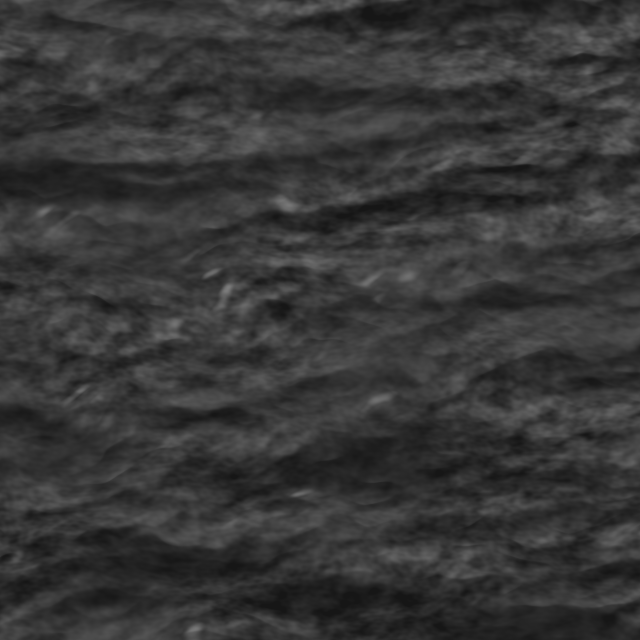
Reproduce this texture procedurally as a WebGL 2 fragment shader.

```glsl
#version 300 es
precision highp float;
// Dark, wind-ruffled sea: wave faces in shadow, backs lit by a grey sky.
uniform vec2 u_resolution;
out vec4 fragColor;

float hash(vec2 cell) {
    vec3 h = fract(vec3(cell.xyx) * vec3(0.1031, 0.103, 0.0973));
    h += dot(h, h.yzx + 33.33);
    return fract((h.x + h.y) * h.z);
}

float cornerSlope(vec2 cell, vec2 offset) {
    float angle = 6.28319 * hash(cell);
    return dot(vec2(cos(angle), sin(angle)), offset);
}

// Gradient noise, roughly -0.7 to 0.7
float noise(vec2 p) {
    vec2 i = floor(p), f = fract(p);
    vec2 w = f * f * f * (f * (f * 6.0 - 15.0) + 10.0);
    vec2 e = vec2(1.0, 0.0);
    float low = mix(cornerSlope(i, f), cornerSlope(i + e, f - e), w.x);
    float high = mix(cornerSlope(i + e.yx, f - e.yx), cornerSlope(i + e.xx, f - e.xx), w.x);
    return mix(low, high, w.y);
}

// Light on a ridged wave: dark below its crest, bright above
float ridgeLight(vec2 p) {
    float below = noise(p - vec2(0.0, 0.03));
    float above = noise(p + vec2(0.0, 0.03));
    float n = 0.5 * (below + above);
    return (above - below) / 0.06 * n * inversesqrt(n * n + 0.003);
}

void main() {
    vec2 uv = gl_FragCoord.xy / u_resolution;
    float foreground = 1.0 - smoothstep(0.0, 0.5, uv.y);

    // Bend the swell, fray its crests, and tilt it towards the foreground
    vec2 bend = vec2(noise(uv * vec2(4.0, 7.0) + 11.3), noise(uv * vec2(5.0, 8.0) + 47.9));
    vec2 fray = vec2(noise(uv * vec2(21.0, 31.0) + 23.1), noise(uv * vec2(23.0, 30.0) + 61.7));
    vec2 sea = uv + bend * vec2(0.05, 0.02) + fray * vec2(0.012, 0.009);
    sea.y -= 0.16 * foreground * (uv.x - 0.5);

    // Broad patches of tone, then swell and waves
    float light = 1.3 * noise(uv * vec2(1.6, 4.0) + 5.7) + 0.3 - 0.8 * foreground;
    light += 1.25 * ridgeLight(sea * vec2(2.2, 6.5) + 3.1);
    light += 0.85 * ridgeLight(sea * vec2(5.0, 13.0) + 22.8);
    light += 0.5 * ridgeLight(sea * vec2(12.0, 25.0) + 42.5);
    float tone = tanh(0.55 * light);

    // Short, rounded ripples that lean to the right, stronger in rough and lit water
    vec2 lean = uv + bend * 0.02;
    lean.x -= 0.6 * lean.y;
    float roughness = smoothstep(-0.35, 0.35, noise(uv * vec2(3.0, 5.0) + 33.9) + 0.15 * foreground);
    float ripples = 0.0;
    vec2 frequency = vec2(19.0, 33.0);
    float strength = 0.09;
    for (int i = 0; i < 4; i++) {
        ripples += strength * noise(lean * frequency + 17.3 * float(i));
        lean.x += 0.25 * lean.y;
        frequency *= 1.65;
        strength *= 0.74;
    }
    ripples *= mix(0.6, 1.3, roughness) * (1.0 + 0.45 * tone);

    // Small bright glints in scattered patches of lit water
    vec2 slant = uv + bend * 0.03;
    slant.y -= 0.35 * slant.x;
    float glints = smoothstep(0.1, 0.6, noise(slant * vec2(22.0, 46.0) + 83.7));
    glints *= smoothstep(0.1, 0.45, noise(uv * vec2(7.0, 11.0) + 71.3));
    glints *= smoothstep(-0.5, 0.5, tone);

    float grey = 0.207 + 0.11 * tone + ripples + 0.25 * glints;
    fragColor = vec4(vec3(clamp(grey, 0.085, 0.6)), 1.0);
}
```
